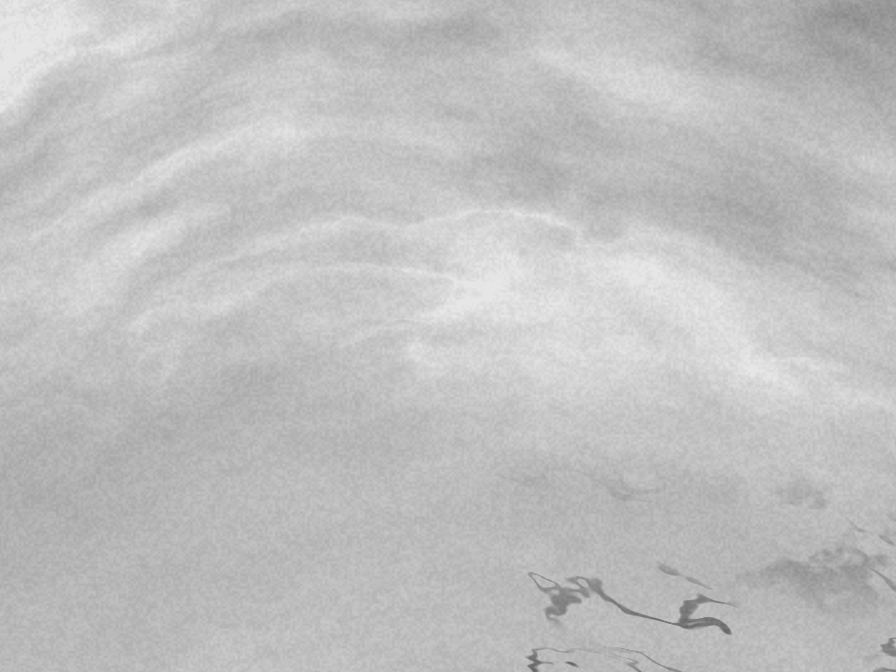
A Shadertoy shader for this texture:

```glsl
// Pale grey marble: wispy streaks bent over an arch, calm stone below,
// and broken dark veins at the lower right. Layers of warped value noise
// make the clouds, wisps and veins; a fine grain covers everything.

#define LOW_TONE 0.725
#define HIGH_TONE 0.768
#define CLOUD_CONTRAST 0.42
#define WISP_GAIN 0.085
#define VEIN_DEPTH 0.33
#define GRAIN_GAIN 0.085
#define GRAIN_SCALE 270.0
#define ARCH_SLOPE 0.36

float hash(vec2 cell) {
    vec3 h = fract(vec3(cell.xyx) * 0.1031);
    h += dot(h, h.yzx + 33.33);
    return fract((h.x + h.y) * h.z);
}

float noise(vec2 p) {
    vec2 cell = floor(p), f = fract(p);
    f = f * f * (3.0 - 2.0 * f);
    float low = mix(hash(cell), hash(cell + vec2(1, 0)), f.x);
    float high = mix(hash(cell + vec2(0, 1)), hash(cell + vec2(1, 1)), f.x);
    return mix(low, high, f.y);
}

float fbm(vec2 p) {
    float sum = 0.0, gain = 0.5;
    for (int i = 0; i < 5; i++) {
        sum += gain * noise(p);
        p = mat2(0.96, 0.28, -0.28, 0.96) * p * 2.03 + 17.3;
        gain *= 0.5;
    }
    return sum / 0.969;
}

// Soft round falloff, 1 at the centre
float glow(vec2 p, vec2 centre, vec2 radius) {
    vec2 d = (p - centre) / radius;
    return exp(-dot(d, d));
}

// Streaks rise to the right, pass a crest, then fall
vec2 archFlow(vec2 p) {
    float dx = p.x - 0.66;
    vec2 q = p + vec2(0.0, ARCH_SLOPE * sqrt(dx * dx + 0.03));
    vec2 warp = vec2(fbm(p * 3.0 + 4.0), fbm(p * 3.0 + 31.0)) - 0.5;
    return q + warp * vec2(0.3, 0.16);
}

// Thin bright threads, present only in patches
float wisps(vec2 q) {
    float ridge = 1.0 - abs(2.0 * fbm(q * vec2(2.2, 7.0) + 52.0) - 1.0);
    float patches = smoothstep(0.4, 0.7, noise(q * vec2(2.5, 5.0) + 9.0));
    return pow(ridge, 9.0) * patches;
}

// Beaded dark lines that fall to the right, with a few blotches
float veins(vec2 p) {
    vec2 r = vec2(p.x, p.y + 0.28 * (p.x - 0.7));
    r += 0.035 * (vec2(noise(p * 14.0), noise(p * 14.0 + 40.0)) - 0.5);
    float level = fbm(r * vec2(3.2, 8.5) + 23.0);
    float beads = noise(p * 45.0 + 3.0);
    float width = mix(0.012, 0.042, beads * beads);
    float line = 1.0 - smoothstep(0.2 * width, width, abs(level - 0.5));
    line *= smoothstep(0.3, 0.6, noise(r * vec2(6.0, 11.0) + 70.0));
    float blotch = smoothstep(0.48, 0.62, fbm(p * vec2(11.0, 15.0) + 5.0));
    blotch *= glow(p, vec2(1.25, 0.19), vec2(0.16, 0.09));
    float region = smoothstep(0.42, 0.95, p.x + 0.25 * (0.2 - p.y));
    region *= 1.0 - smoothstep(0.2, 0.34, p.y);
    float depth = mix(0.35, 1.0, 1.0 - smoothstep(0.02, 0.2, p.y));
    return max(line * region * depth, 0.45 * blotch);
}

void mainImage(out vec4 fragColor, in vec2 fragCoord) {
    vec2 p = fragCoord / iResolution.y;
    vec2 q = archFlow(p);
    float upper = smoothstep(0.22, 0.6, p.y);

    // Broad light and shade
    float tone = mix(LOW_TONE, HIGH_TONE, upper);
    tone += 0.055 * glow(p, vec2(0.42, 0.62), vec2(0.5, 0.32));
    tone -= 0.075 * glow(p, vec2(1.3, 0.96), vec2(0.2, 0.16));
    tone -= 0.035 * glow(p, vec2(0.0, 0.25), vec2(0.25, 0.3));

    // Clouds and finer streaks fade towards the calm lower part
    float cloud = fbm(q * vec2(2.4, 6.0) + 11.0) - 0.5;
    float streak = fbm(q * vec2(7.0, 24.0) + 80.0) - 0.5;
    float strength = mix(0.2, 1.0, upper);
    tone += CLOUD_CONTRAST * strength * (cloud + 0.35 * streak);
    tone += WISP_GAIN * strength * wisps(q);

    tone -= VEIN_DEPTH * veins(p);

    // Fine grain
    vec2 g = p * GRAIN_SCALE;
    tone += GRAIN_GAIN * (0.7 * noise(g) + 0.3 * noise(g * 0.5 + 60.0) - 0.5);

    fragColor = vec4(vec3(clamp(tone, 0.0, 0.9)), 1.0);
}
```
